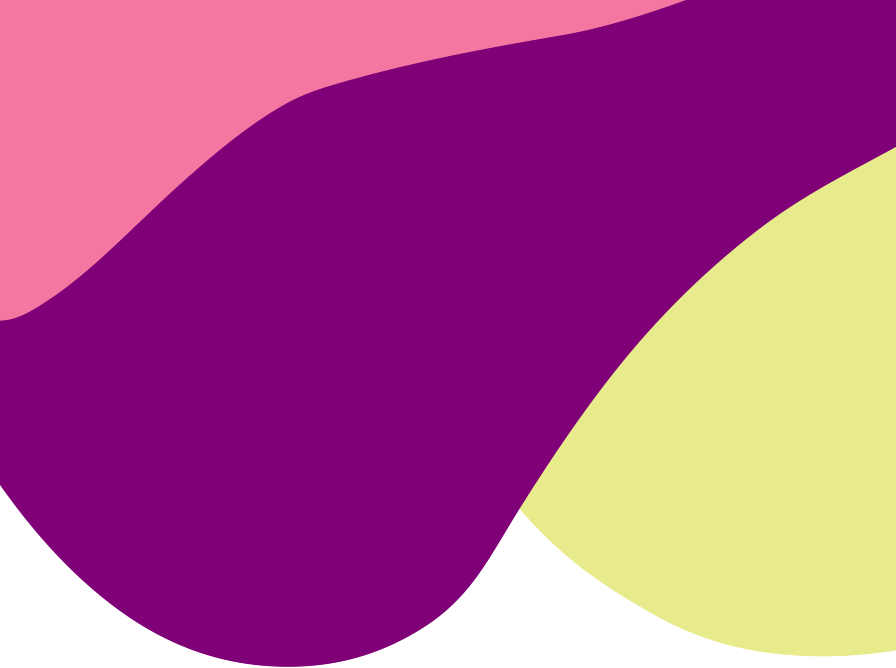
Give the GLSL for this background, as a WebGL 1 fragment shader.

```glsl
precision highp float;

uniform vec2 u_resolution;

const vec3 WHITE  = vec3(1.0);
const vec3 PURPLE = vec3(0.50, 0.0, 0.47);
const vec3 PINK   = vec3(0.955, 0.465, 0.635);
const vec3 YELLOW = vec3(0.91, 0.92, 0.55);

// Layout grid spanning the canvas, with y running down from the top.
const vec2 GRID = vec2(768.0, 573.0);
const float EDGE_SOFTNESS = 0.6; // half width of an edge, in output pixels

// Curve knots: x, y, slope.
const vec3 PINK_A = vec3(0.0, 275.0, 0.0);
const vec3 PINK_B = vec3(45.0, 255.0, -0.68);
const vec3 PINK_C = vec3(150.0, 162.0, -0.91);
const vec3 PINK_D = vec3(245.0, 89.0, -0.56);
const vec3 PINK_E = vec3(290.0, 71.5, -0.29);
const vec3 PINK_F = vec3(480.0, 30.5, -0.17);
const vec3 PINK_G = vec3(588.0, 0.0, -0.36);

const vec3 WAVE_A = vec3(0.0, 416.0, 1.42);
const vec3 WAVE_B = vec3(100.0, 522.0, 0.74);
const vec3 WAVE_C = vec3(247.0, 572.0, 0.0);
const vec3 WAVE_D = vec3(350.0, 546.0, -0.55);
const vec3 WAVE_E = vec3(410.0, 493.0, -1.40);
const vec3 WAVE_F = vec3(445.0, 437.0, -1.60);
const vec3 WAVE_G = vec3(550.0, 291.0, -1.14);
const vec3 WAVE_H = vec3(650.0, 197.0, -0.77);
const vec3 WAVE_I = vec3(768.0, 126.0, -0.55);

const vec3 BOWL_A = vec3(445.0, 436.0, 1.18);
const vec3 BOWL_B = vec3(560.0, 527.0, 0.57);
const vec3 BOWL_C = vec3(706.0, 563.0, 0.0);
const vec3 BOWL_D = vec3(768.0, 558.0, -0.15);

// Cubic Hermite span between two knots: returns height and slope at x.
vec2 span(vec3 a, vec3 b, float x) {
  float width = b.x - a.x;
  float t = (x - a.x) / width;
  float rise = b.y - a.y;
  float m0 = a.z * width;
  float m1 = b.z * width;
  float c2 = 3.0 * rise - 2.0 * m0 - m1;
  float c3 = m0 + m1 - 2.0 * rise;
  float height = a.y + t * (m0 + t * (c2 + t * c3));
  float slope = (m0 + t * (2.0 * c2 + t * 3.0 * c3)) / width;
  return vec2(height, slope);
}

// Continues a curve with another span once x has passed its first knot.
vec2 extend(vec2 curve, vec3 a, vec3 b, float x) {
  return x < a.x ? curve : span(a, b, x);
}

vec2 pinkEdge(float x) {
  vec2 curve = span(PINK_A, PINK_B, x);
  curve = extend(curve, PINK_B, PINK_C, x);
  curve = extend(curve, PINK_C, PINK_D, x);
  curve = extend(curve, PINK_D, PINK_E, x);
  curve = extend(curve, PINK_E, PINK_F, x);
  return extend(curve, PINK_F, PINK_G, x);
}

vec2 waveEdge(float x) {
  vec2 curve = span(WAVE_A, WAVE_B, x);
  curve = extend(curve, WAVE_B, WAVE_C, x);
  curve = extend(curve, WAVE_C, WAVE_D, x);
  curve = extend(curve, WAVE_D, WAVE_E, x);
  curve = extend(curve, WAVE_E, WAVE_F, x);
  curve = extend(curve, WAVE_F, WAVE_G, x);
  curve = extend(curve, WAVE_G, WAVE_H, x);
  return extend(curve, WAVE_H, WAVE_I, x);
}

vec2 bowlEdge(float x) {
  vec2 curve = span(BOWL_A, BOWL_B, x);
  curve = extend(curve, BOWL_B, BOWL_C, x);
  return extend(curve, BOWL_C, BOWL_D, x);
}

// Smooth coverage of the area above a curve, using approximate distance.
float above(vec2 curve, float y, float softness) {
  float dist = (y - curve.x) / sqrt(1.0 + curve.y * curve.y);
  return 1.0 - smoothstep(-softness, softness, dist);
}

void main() {
  vec2 uv = gl_FragCoord.xy / u_resolution;
  vec2 p = vec2(uv.x, 1.0 - uv.y) * GRID;
  float softness = EDGE_SOFTNESS * GRID.x / u_resolution.x;

  // Layers from back to front.
  vec3 color = WHITE;
  color = mix(color, YELLOW, above(bowlEdge(p.x), p.y, softness));
  color = mix(color, PURPLE, above(waveEdge(p.x), p.y, softness));
  color = mix(color, PINK, above(pinkEdge(p.x), p.y, softness));

  gl_FragColor = vec4(color, 1.0);
}
```
